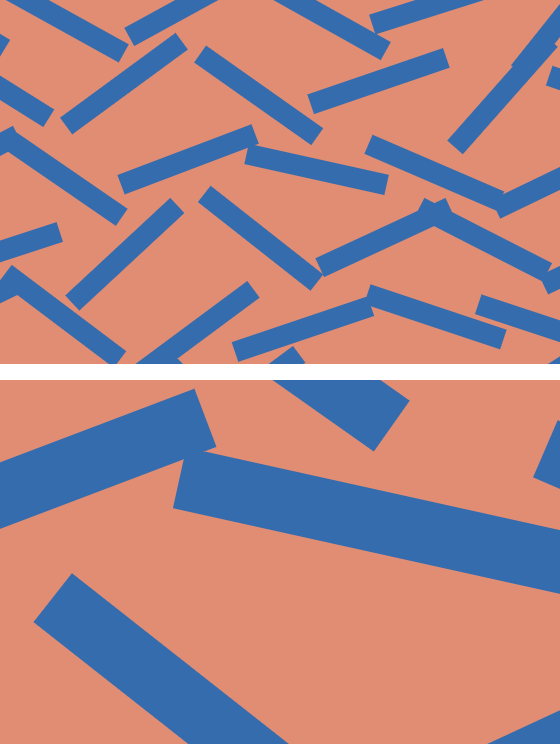
Top: the whole. Bottom: its middle third, enlarged.
A WebGL 2 fragment shader for this pattern:

```glsl
#version 300 es
precision highp float;
// Scattered blue bars of equal size, tilted both ways on a salmon ground.

uniform vec2 u_resolution;
out vec4 fragColor;

vec3 hash3(vec2 cell) {
    vec3 p = fract(cell.xyx * vec3(0.1031, 0.1030, 0.0973));
    p += dot(p, p.yxz + 33.33);
    return fract((p.xxy + p.yzz) * p.zyx);
}

float boxDistance(vec2 p, vec2 halfSize) {
    vec2 q = abs(p) - halfSize;
    return length(max(q, 0.0)) + min(max(q.x, q.y), 0.0);
}

// Rising bars reach steeper slopes than falling ones.
float barAngle(float pick) {
    float rise = pick / 0.57;
    float fall = (pick - 0.57) / 0.43;
    return pick < 0.57 ? mix(0.3, 1.0, rise * rise) : -mix(0.2, 0.68, fall);
}

// Distance to the nearest bar, one bar per jittered cell of a brick grid.
float barsDistance(vec2 p) {
    vec2 cellSize = vec2(0.34, 0.215);
    float nearest = 1.0;
    for (int j = -1; j <= 1; j++) {
        float row = floor(p.y / cellSize.y) + float(j);
        float shift = 0.5 * mod(row, 2.0);
        for (int i = -1; i <= 1; i++) {
            float column = floor(p.x / cellSize.x - shift) + float(i);
            vec3 rnd = hash3(vec2(column, row) + 23.0);
            vec2 center = (vec2(column + shift, row) + 0.5) * cellSize;
            center += (rnd.xy - 0.5) * vec2(0.09, 0.06);

            float angle = barAngle(rnd.z);
            vec2 along = vec2(cos(angle), sin(angle));
            vec2 offset = p - center;
            vec2 local = vec2(dot(offset, along), dot(offset, vec2(-along.y, along.x)));
            nearest = min(nearest, boxDistance(local, vec2(0.197, 0.0285)));
        }
    }
    return nearest;
}

void main() {
    vec2 p = gl_FragCoord.xy / u_resolution.y;
    vec3 salmon = vec3(0.88, 0.553, 0.451);
    vec3 blue = vec3(0.208, 0.424, 0.682);

    // Edge blend one pixel wide
    float bars = clamp(0.5 - barsDistance(p) * u_resolution.y, 0.0, 1.0);
    fragColor = vec4(mix(salmon, blue, bars), 1.0);
}
```
